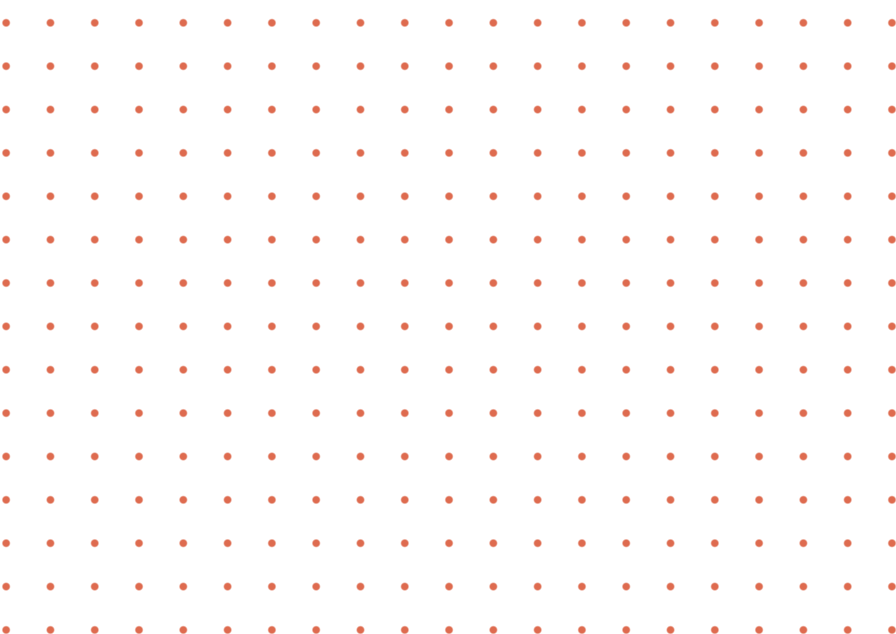
A WebGL 1 fragment shader for this pattern:

```glsl
precision highp float;
// Regular grid of small coral dots on white, 21 across and 15 down.

// Lengths are fractions of the canvas height.
#define DOT_SPACING vec2(0.06986, 0.0684)
#define FIRST_DOT vec2(0.0097, 0.0064)
#define DOT_RADIUS 0.0059
#define EDGE_SOFTNESS 0.0017
#define DOT_COLOR vec3(0.87, 0.42, 0.31)
#define PAPER_COLOR vec3(1.0)

uniform vec2 u_resolution;

// Offset from the nearest grid point.
vec2 nearestDotOffset(vec2 p) {
  vec2 cell = (p - FIRST_DOT) / DOT_SPACING;
  return (fract(cell + 0.5) - 0.5) * DOT_SPACING;
}

float discCoverage(vec2 offset, float radius, float blur) {
  return 1.0 - smoothstep(-blur, blur, length(offset) - radius);
}

void main() {
  vec2 p = gl_FragCoord.xy / u_resolution.y;

  // Never let the edge get thinner than about a pixel.
  float blur = max(EDGE_SOFTNESS, 0.6 / u_resolution.y);
  float dotMask = discCoverage(nearestDotOffset(p), DOT_RADIUS, blur);

  gl_FragColor = vec4(mix(PAPER_COLOR, DOT_COLOR, dotMask), 1.0);
}
```
